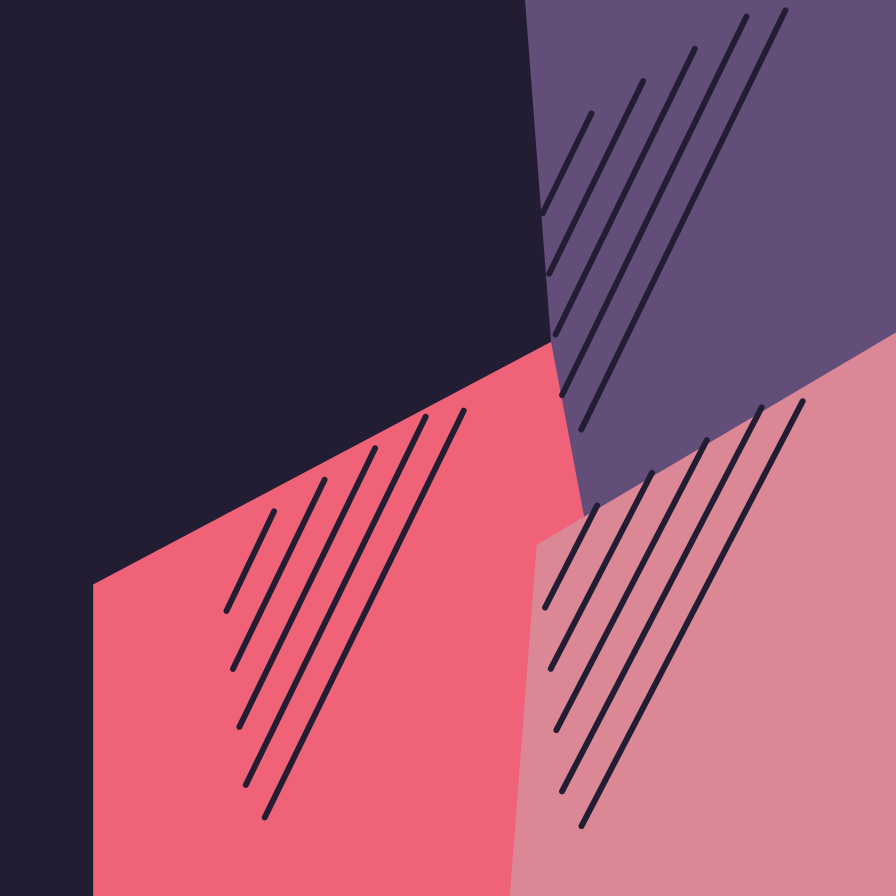
Write a Shadertoy shader that draws this background.

```glsl
#define NIGHT vec3(0.133, 0.114, 0.196)
#define CORAL vec3(0.941, 0.384, 0.471)
#define ROSE vec3(0.859, 0.529, 0.588)
#define PURPLE vec3(0.388, 0.302, 0.475)
#define STROKE_COUNT 5
#define STROKE_RADIUS 0.0033
#define LAST_TRIM 0.055

// Signed distance to the line a-b, positive on the right of its direction
float rightOf(vec2 p, vec2 a, vec2 b) {
    vec2 d = normalize(b - a);
    return dot(p - a, vec2(d.y, -d.x));
}

float segmentDistance(vec2 p, vec2 a, vec2 b) {
    vec2 ab = b - a;
    float t = clamp(dot(p - a, ab) / dot(ab, ab), 0.0, 1.0);
    return length(p - a - ab * t);
}

// Fan of slanted strokes; the last one is shortened at both ends
float hatchDistance(vec2 p, vec2 low, vec2 high, vec2 lowStep, vec2 highStep) {
    float nearest = 1.0;
    for (int i = 0; i < STROKE_COUNT; i++) {
        vec2 a = low + lowStep * float(i);
        vec2 b = high + highStep * float(i);
        vec2 inset = normalize(b - a) * STROKE_RADIUS;
        if (i == STROKE_COUNT - 1) inset += (b - a) * LAST_TRIM;
        nearest = min(nearest, segmentDistance(p, a + inset, b - inset));
    }
    return nearest - STROKE_RADIUS;
}

// Antialiased coverage, where the inside is positive
float coverage(float inside, float pixel) {
    return clamp(0.5 + inside / pixel, 0.0, 1.0);
}

void mainImage(out vec4 fragColor, in vec2 fragCoord) {
    vec2 p = fragCoord / iResolution.xy;
    float pixel = 1.0 / min(iResolution.x, iResolution.y);

    // Shared corners of the panels
    vec2 ridge = vec2(0.615, 0.6185);
    vec2 notch = vec2(0.652, 0.423);
    vec2 corner = vec2(0.599, 0.392);
    vec2 shoulder = vec2(0.104, 0.3477);

    // Panels
    float coral = min(p.x - shoulder.x, rightOf(p, shoulder, ridge));
    float purple = min(rightOf(p, ridge, vec2(0.586, 1.0)),
                       rightOf(p, notch, ridge));
    float rose = min(rightOf(p, corner, vec2(1.0, 0.629)),
                     rightOf(p, vec2(0.569, 0.0), corner));

    vec3 color = mix(NIGHT, CORAL, coverage(coral, pixel));
    color = mix(color, PURPLE, coverage(purple, pixel));
    color = mix(color, ROSE, coverage(rose, pixel));

    // One hatch on each panel
    float hatch = hatchDistance(p, vec2(0.2513, 0.3151), vec2(0.3073, 0.4323),
                                vec2(0.0072, -0.0647), vec2(0.0564, 0.0352));
    hatch = min(hatch, hatchDistance(p, vec2(0.6068, 0.3190), vec2(0.6680, 0.4388),
                                     vec2(0.0063, -0.0684), vec2(0.0612, 0.0365)));
    hatch = min(hatch, hatchDistance(p, vec2(0.6042, 0.7591), vec2(0.6615, 0.8763),
                                     vec2(0.0072, -0.0677), vec2(0.0577, 0.0361)));
    color = mix(color, NIGHT, coverage(-hatch, pixel));

    fragColor = vec4(color, 1.0);
}
```
